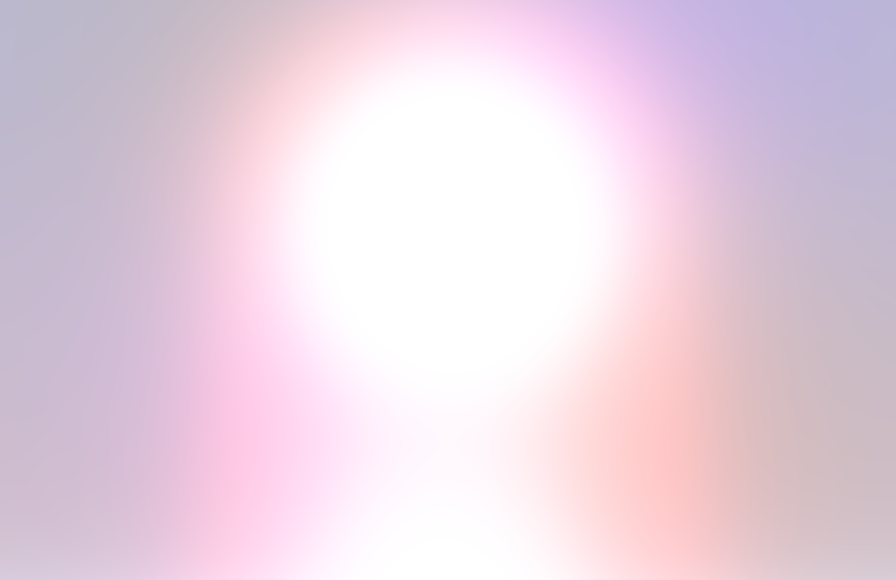
Reproduce this background procedurally as a WebGL 1 fragment shader.

```glsl
precision highp float;
// A soft white glow over a pink column and a grey-mauve haze, with a second light at the foot.

uniform vec2 u_resolution;

// Gaussian falloff of the given width.
float glow(float dist, float width) {
    return exp(-dist * dist / (width * width));
}

// Rolls off smoothly into full brightness.
vec3 softClip(vec3 c) {
    vec3 knee = max(0.08 - abs(c - 1.0), 0.0) / 0.08;
    return min(c, 1.0) - knee * knee * 0.02;
}

void main() {
    // Canvas heights, measured from the middle.
    vec2 p = (gl_FragCoord.xy - 0.5 * u_resolution) / u_resolution.y;
    vec2 fromCore = p - vec2(0.01, 0.12);
    float coreDist = length(fromCore);

    // The column is round above the core and straight below it.
    float columnDist = length(vec2(fromCore.x, max(fromCore.y, 0.0)));
    float footDist = length(p - vec2(-0.01, -0.5));

    // Haze: blue-grey at the top, warm mauve at the bottom.
    vec3 color = mix(vec3(0.805, 0.735, 0.78), vec3(0.73, 0.72, 0.825),
                     smoothstep(-0.5, 0.6, p.y));

    // Pink column, white core and foot light.
    color.r += 0.85 * glow(columnDist, 0.33);
    color.g += 0.60 * glow(coreDist, 0.28);
    color.b += 0.55 * glow(coreDist, 0.27);
    color += vec3(0.0, 0.27, 0.24) * glow(footDist, 0.27);

    // Lilac fill in the lower column.
    float lower = smoothstep(0.05, -0.25, fromCore.y);
    color += vec3(0.0, 0.03, 0.055) * lower * glow(fromCore.x, 0.36);

    // Pink and peach alternate around the core.
    float tint = fromCore.x * fromCore.y * glow(coreDist, 0.5);
    color.b += 1.25 * tint;
    color.g -= 0.5 * max(tint, 0.0) * step(0.0, fromCore.y);

    // Pale mist along the bottom edge.
    color += vec3(0.04, 0.065, 0.07) * exp(-(p.y + 0.5) / 0.08);

    gl_FragColor = vec4(softClip(color), 1.0);
}
```
